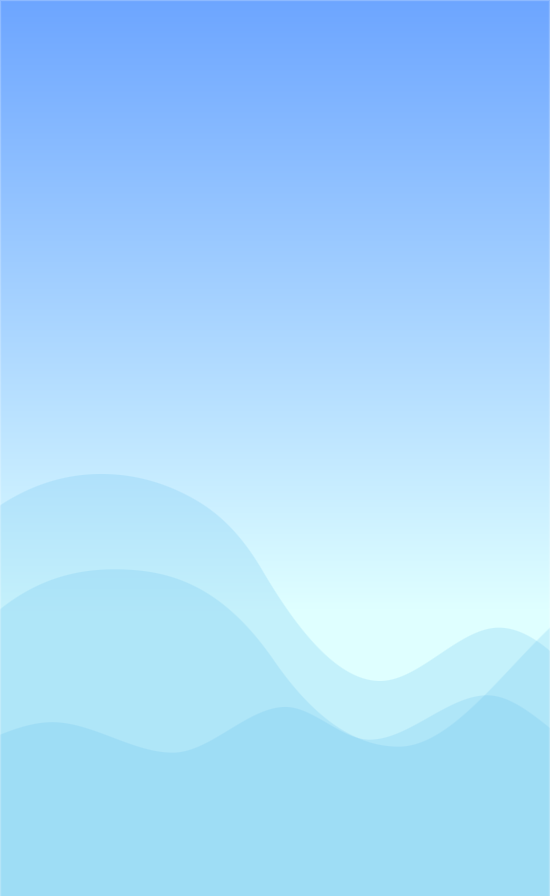
Give the GLSL for this background, as a WebGL 2 fragment shader.

```glsl
#version 300 es
precision highp float;
// A calm blue sky gradient above three overlapping translucent waves.
// Each wave crest is a smooth Hermite curve through a few turning points;
// the same tint is layered per wave, so overlaps grow deeper in colour.

uniform vec2 u_resolution;
out vec4 outColor;

const vec3 SKY_TOP = vec3(0.425, 0.647, 1.0);
const vec3 SKY_LOW = vec3(0.875, 1.0, 1.0);
const float SKY_END = 0.317;       // height where the gradient settles
const vec3 WAVE_TINT = vec3(0.375, 0.735, 0.925);
const float WAVE_ALPHA = 0.21;
const float RIM_WIDTH = 0.0021;    // pale rim on the left, right and top
const float RIM_ALPHA = 0.22;

// Wave knots: x, height, slope. Knots past x = 1 only fill up the list.
const int KNOTS = 7;
const vec3 BACK_WAVE[KNOTS] = vec3[KNOTS](
  vec3(0.0, 0.436, 0.40), vec3(0.184, 0.471, 0.0), vec3(0.3326, 0.4496, -0.30),
  vec3(0.477, 0.3635, -1.045), vec3(0.691, 0.240, 0.0), vec3(0.907, 0.2995, 0.0),
  vec3(1.0, 0.2735, -0.52));
const vec3 MIDDLE_WAVE[KNOTS] = vec3[KNOTS](
  vec3(0.0, 0.320, 0.49), vec3(0.208, 0.3646, 0.0), vec3(0.498, 0.263, -0.89),
  vec3(0.725, 0.1667, 0.0), vec3(1.0, 0.2995, 0.585), vec3(1.2, 0.25, 0.0),
  vec3(1.4, 0.25, 0.0));
const vec3 FRONT_WAVE[KNOTS] = vec3[KNOTS](
  vec3(0.0, 0.180, 0.246), vec3(0.095, 0.194, 0.0), vec3(0.314, 0.160, 0.0),
  vec3(0.519, 0.211, 0.0), vec3(0.672, 0.1745, 0.0), vec3(0.886, 0.224, 0.0),
  vec3(1.0, 0.1875, -0.49));

// Cubic between two knots, honouring the slope at each end
float hermite(vec3 a, vec3 b, float x) {
  float span = b.x - a.x;
  float t = clamp((x - a.x) / span, 0.0, 1.0);
  float s = 1.0 - t;
  float rise = t * t * (3.0 - 2.0 * t);
  return mix(a.y, b.y, rise) + span * t * s * (a.z * s - b.z * t);
}

float crestHeight(vec3 knots[KNOTS], float x) {
  float height = knots[0].y;
  for (int i = 0; i < KNOTS - 1; i++) {
    if (x >= knots[i].x) height = hermite(knots[i], knots[i + 1], x);
  }
  return height;
}

// Lay one translucent wave over the colour, with a smoothed crest
vec3 addWave(vec3 color, vec3 knots[KNOTS], vec2 uv) {
  float depth = crestHeight(knots, uv.x) - uv.y;
  float cover = clamp(depth / fwidth(depth) + 0.5, 0.0, 1.0);
  return mix(color, WAVE_TINT, WAVE_ALPHA * cover);
}

void main() {
  vec2 uv = gl_FragCoord.xy / u_resolution;

  // Sky
  float skyMix = clamp((1.0 - uv.y) / (1.0 - SKY_END), 0.0, 1.0);
  vec3 color = mix(SKY_TOP, SKY_LOW, skyMix);

  // Waves, back to front
  color = addWave(color, BACK_WAVE, uv);
  color = addWave(color, MIDDLE_WAVE, uv);
  color = addWave(color, FRONT_WAVE, uv);

  // Pale rim, measured in canvas widths
  float aspect = u_resolution.y / u_resolution.x;
  float edge = min(min(uv.x, 1.0 - uv.x), (1.0 - uv.y) * aspect);
  float rim = clamp((RIM_WIDTH - edge) * u_resolution.x + 0.5, 0.0, 1.0);
  color = mix(color, vec3(1.0), RIM_ALPHA * rim);

  outColor = vec4(color, 1.0);
}
```
